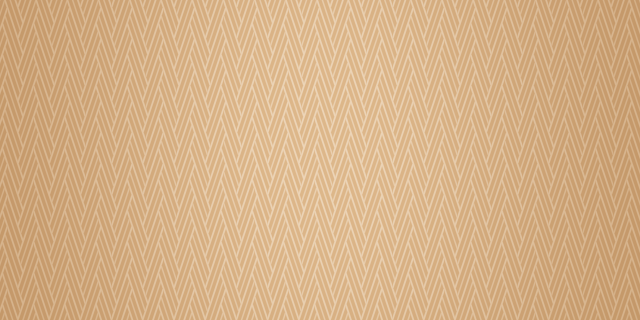
Give the GLSL for this pattern, as a Shadertoy shader.

```glsl
// Tan herringbone of steep slanted blocks, each split into parallel strips by pale lines.
// Skewed axes turn the weave into a 1:3 brick herringbone, found with floor and mod;
// a soft glow lightens the middle and darkens the left and right sides.

#define COLUMNS 20.5               // repeats across a 2:1 canvas
#define ROWS 10.25                 // repeats down
#define BLOCK_LENGTH 3.0           // in block widths
#define STRIPS 2.0                 // strips per block
#define ORIGIN vec2(0.755, 0.44)   // lower tip of one V, in canvas heights
#define EDGE_WIDTH 0.0054          // line round a block
#define STRIP_WIDTH 0.0046         // line between strips
#define STRIP_STRENGTH 0.85
#define BASE_MIDDLE vec3(0.868, 0.717, 0.540)
#define BASE_SIDE vec3(0.768, 0.595, 0.412)
#define LINE_MIDDLE vec3(0.925, 0.832, 0.718)
#define LINE_SIDE vec3(0.835, 0.698, 0.545)

// Antialiased coverage of a line at the given distance from its centre
float lineMask(float dist, float width, float pixel) {
    return 1.0 - smoothstep(-0.7 * pixel, 0.7 * pixel, dist - 0.5 * width);
}

// Position in the block: x across it (0 to 1), y along it (0 to BLOCK_LENGTH)
vec2 herringbone(vec2 skew) {
    vec2 cell = floor(skew);
    vec2 local = skew - cell;
    float stepIndex = mod(cell.x - cell.y, 2.0 * BLOCK_LENGTH);
    if (stepIndex < BLOCK_LENGTH) return vec2(local.y, stepIndex + local.x);
    return vec2(local.x, 2.0 * BLOCK_LENGTH - 1.0 - stepIndex + local.y);
}

void mainImage(out vec4 fragColor, in vec2 fragCoord) {
    vec2 uv = fragCoord / iResolution.y;
    float pixel = 1.0 / iResolution.y;

    // Skewed axes that follow the two slanted directions
    vec2 repeats = vec2(0.5 * COLUMNS, ROWS);
    vec2 p = (uv - ORIGIN) * repeats;
    vec2 skew = vec2(p.y + BLOCK_LENGTH * p.x, p.y - BLOCK_LENGTH * p.x);
    float blockWidth = 1.0 / length(repeats * vec2(BLOCK_LENGTH, 1.0));

    // Distances to the block outline and to the strip lines
    vec2 block = herringbone(skew);
    vec2 toEdge = min(block, vec2(1.0, BLOCK_LENGTH) - block);
    float edgeDist = min(toEdge.x, toEdge.y) * blockWidth;
    float stripDist = abs(fract(block.x * STRIPS + 0.5) - 0.5) / STRIPS * blockWidth;
    float lines = max(lineMask(edgeDist, EDGE_WIDTH, pixel),
                      STRIP_STRENGTH * lineMask(stripDist, STRIP_WIDTH, pixel));

    // Glow and colour
    vec2 canvas = fragCoord / iResolution.xy - vec2(0.5, 0.55);
    float shade = smoothstep(0.03, 0.56, length(canvas * vec2(1.0, 0.35)));
    vec3 base = mix(BASE_MIDDLE, BASE_SIDE, shade);
    vec3 pale = mix(LINE_MIDDLE, LINE_SIDE, shade);
    fragColor = vec4(mix(base, pale, lines), 1.0);
}
```
